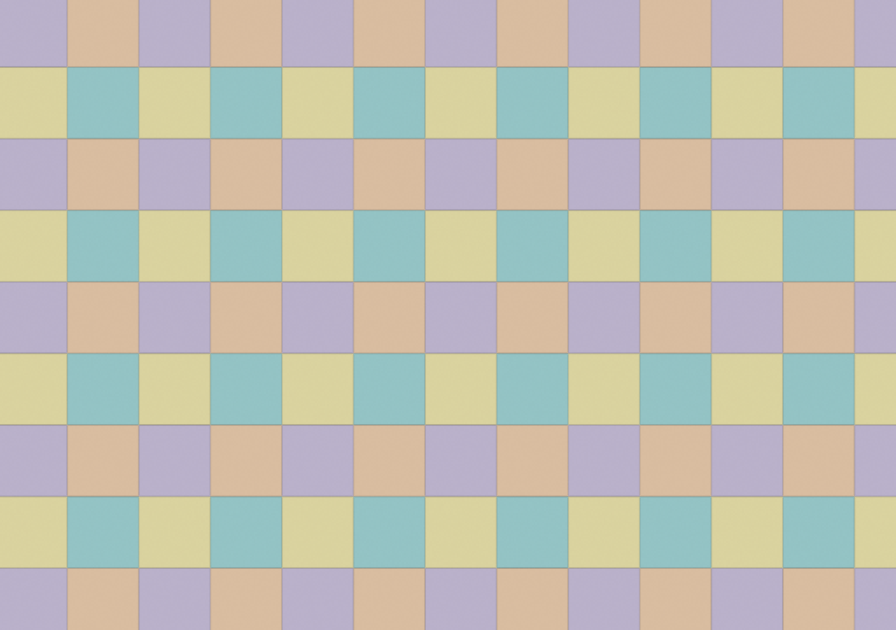
Write a Shadertoy shader that draws this pattern.

```glsl
// A pastel checker of four colours: lilac and peach rows alternate with
// yellow and teal rows. A signed triangle wave per axis selects the colour,
// and its zero crossings carry thin, slightly uneven darker seams.

#define CELL 0.1136                   // cell side, in canvas heights
#define ORIGIN vec2(0.1067, 0.0983)   // one seam crossing, in canvas heights
#define SEAM_WIDTH 0.0029             // in canvas heights
#define SEAM_SHADE vec2(0.09, 0.13)   // darkening of upright and level seams
#define SEAM_WEAR 0.35                // change in darkening between seams
#define GRAIN 0.006
#define LILAC vec3(0.727, 0.692, 0.792)
#define PEACH vec3(0.849, 0.739, 0.626)
#define YELLOW vec3(0.852, 0.824, 0.622)
#define TEAL vec3(0.578, 0.764, 0.769)

float hash(vec2 p) {
    vec3 q = fract(vec3(p.xyx) * 0.1031);
    q += dot(q, q.yzx + 33.33);
    return fract((q.x + q.y) * q.z);
}

// Positive in even cells, negative in odd ones, zero on each seam
vec2 signedSeamDistance(vec2 grid) {
    return (0.5 - abs(mod(grid + 0.5, 2.0) - 1.0)) * CELL;
}

void mainImage(out vec4 fragColor, in vec2 fragCoord) {
    float pixel = 1.0 / iResolution.y;
    vec2 uv = fragCoord * pixel;
    vec2 grid = (uv - ORIGIN) / CELL;
    vec2 seamDist = signedSeamDistance(grid);

    // Checker colours, blended across the seam
    float blend = 0.5 * max(SEAM_WIDTH, pixel);
    vec2 even = smoothstep(-blend, blend, seamDist);
    vec3 oddRow = mix(LILAC, PEACH, even.x);
    vec3 evenRow = mix(YELLOW, TEAL, even.x);
    vec3 color = mix(oddRow, evenRow, even.y);

    // Seam coverage, with each cell side worn a little differently
    vec2 cover = clamp((0.5 * SEAM_WIDTH - abs(seamDist)) / pixel + 0.5, 0.0, 1.0);
    vec2 nearest = floor(grid + 0.5);
    vec2 cell = floor(grid);
    vec2 wear = vec2(hash(vec2(nearest.x, cell.y) + 50.0),
                     hash(vec2(cell.x, nearest.y) + 90.0));
    vec2 shade = cover * SEAM_SHADE * (1.0 + SEAM_WEAR * (wear - 0.5));
    color *= 1.0 - max(shade.x, shade.y);

    // Faint grain, fixed to the canvas
    color += GRAIN * (hash(floor(uv * 360.0)) - 0.5);

    fragColor = vec4(color, 1.0);
}
```
